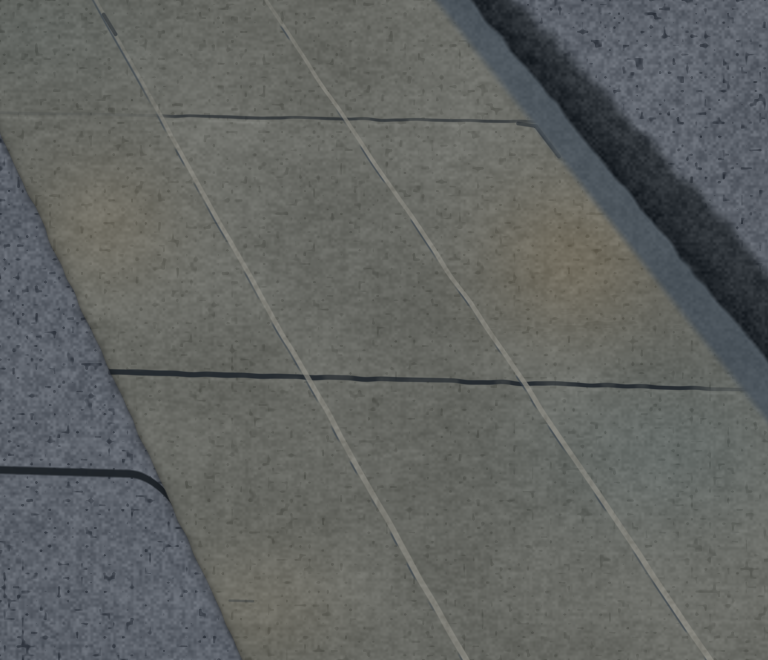
A Shadertoy shader for this texture:

```glsl
// Worn stone paving in perspective: three lanes between granite slabs and a dark kerb.
#define LANES 3.0
#define PATH_LEFT 0.085
#define SEAM_WIDTH 0.0042
#define JOINT_WIDTH 0.0034
#define GRAIN_SCALE 230.0
#define STONE_GRAIN 0.075
#define GRANITE_GRAIN 0.17
#define STONE vec3(0.412, 0.418, 0.397)
#define GRANITE vec3(0.365, 0.387, 0.422)
#define SEAM_COLOR vec3(0.535, 0.53, 0.50)
#define GUTTER vec3(0.30, 0.335, 0.365)
#define DARK vec3(0.11, 0.13, 0.15)

float hash(vec2 p) {
    return fract(sin(dot(p, vec2(127.1, 311.7))) * 43758.545);
}

float noise(vec2 p) {
    vec2 i = floor(p), f = fract(p);
    f = f * f * (3.0 - 2.0 * f);
    return mix(mix(hash(i), hash(i + vec2(1, 0)), f.x),
               mix(hash(i + vec2(0, 1)), hash(i + vec2(1, 1)), f.x), f.y);
}

float fbm(vec2 p) {
    float sum = 0.0, amp = 0.5;
    for (int i = 0; i < 4; i++) {
        sum += amp * noise(p);
        p = p * 2.03 + 17.3;
        amp *= 0.5;
    }
    return sum / 0.9375;
}

// Coverage of a line with half width w at distance d
float stroke(float d, float w, float aa) {
    return 1.0 - smoothstep(w - aa, w + aa, abs(d));
}

float segment(vec2 p, vec2 a, vec2 b) {
    vec2 ab = b - a;
    return length(p - a - ab * clamp(dot(p - a, ab) / dot(ab, ab), 0.0, 1.0));
}

float stain(vec2 p, vec2 center, vec2 size) {
    vec2 d = (p - center) / size;
    return exp(-dot(d, d));
}

void mainImage(out vec4 fragColor, in vec2 fragCoord) {
    // Height is 1, y runs downward from the far end
    vec2 p = vec2(fragCoord.x, iResolution.y - fragCoord.y) / iResolution.y;
    float aa = 0.9 / iResolution.y;

    // Lane coordinate: integers lie on the converging seams
    float laneWidth = 0.2576 + 0.1125 * p.y;
    float lane = (p.x + 0.1136 - 0.45 * p.y) / laneWidth;
    float across = laneWidth * 0.86;

    // Shared grain and broad mottling
    float grain = 0.6 * noise(p * GRAIN_SCALE) + 0.4 * noise(p * GRAIN_SCALE * 0.47 + 9.0) - 0.5;
    float streak = noise(p * vec2(75.0, 190.0) + 31.0);
    float mottle = fbm(p * vec2(6.0, 9.0)) - 0.5;
    float wear = noise(p * 38.0 + 5.0);
    float fleck = smoothstep(0.76, 0.95, noise(p * 145.0 + 60.0));

    // Path stone with warm and cool patches
    float warm = stain(p, vec2(0.87, 0.39), vec2(0.13, 0.12))
               + 0.6 * stain(p, vec2(0.16, 0.34), vec2(0.11, 0.10))
               + 0.4 * stain(p, vec2(0.40, 0.92), vec2(0.13, 0.10));
    float cool = stain(p, vec2(1.02, 0.68), vec2(0.22, 0.13))
               + 0.5 * stain(p, vec2(0.03, 0.04), vec2(0.2, 0.1));
    vec3 stone = STONE + warm * vec3(0.045, 0.02, -0.012) - cool * vec3(0.035, 0.018, 0.008);
    stone += mottle * 0.09 + grain * STONE_GRAIN + (streak - 0.5) * 0.04;
    stone -= fleck * 0.055;
    stone += 0.014 * (hash(vec2(floor(lane), step(0.18, p.y) + step(0.573, p.y))) - 0.5);
    stone -= 0.05 * stain(p, vec2(0.86, 0.49), vec2(0.2, 0.022)) * smoothstep(0.4, 0.8, streak);

    // Cross joints, the far one faint in the first lane
    for (int i = 0; i < 2; i++) {
        float n = float(i);
        float jointY = 0.18 + 0.393 * n + (0.018 + 0.010 * n) * (p.x - 0.52);
        jointY += (wear - 0.5) * 0.003;
        float width = JOINT_WIDTH * mix(0.65, 1.25 - 0.35 * p.x, n);
        float strength = mix(mix(0.12, 0.68, smoothstep(0.95, 1.1, lane)), 0.92, n);
        strength *= 1.0 - 0.65 * smoothstep(2.72, 2.9, lane) * n;
        strength *= mix(0.75, 1.0, smoothstep(0.2, 0.5, wear));
        stone += 0.045 * stroke(p.y - jointY - 0.007, 0.0016, aa * 2.0) * wear;
        stone = mix(stone, DARK * 1.15, strength * stroke(p.y - jointY, width, aa));
    }

    // Pale mortar seams with a broken dark rim
    for (float k = 1.0; k < LANES; k++) {
        float d = (lane - k) * across + (noise(vec2(p.y * 24.0, k * 7.0)) - 0.5) * 0.003;
        float width = SEAM_WIDTH * (0.62 + 0.45 * p.y);
        float fade = mix(0.4, 0.85, smoothstep(0.10, 0.27, p.y + 0.13 * (k - 1.0)));
        float rim = stroke(d + width * 1.25, 0.0016, aa) * smoothstep(0.45, 0.75, wear);
        stone = mix(stone, DARK * 2.0, rim * 0.65);
        vec3 mortar = SEAM_COLOR + grain * 0.10;
        stone = mix(stone, mortar, fade * (0.72 + 0.28 * wear) * stroke(d, width, aa));
    }

    // Chips and a corner crack
    float crack = stroke(segment(p, vec2(0.785, 0.187), vec2(0.812, 0.191)), 0.0028, aa)
                + stroke(segment(p, vec2(0.812, 0.191), vec2(0.847, 0.237)), 0.0030, aa);
    crack += 0.7 * stroke(segment(p, vec2(0.157, 0.022), vec2(0.175, 0.052)), 0.0028, aa);
    crack += 0.5 * stroke(segment(p, vec2(0.348, 0.910), vec2(0.383, 0.911)), 0.0018, aa);
    stone = mix(stone, DARK * 1.3, min(crack, 1.0) * (0.55 + 0.4 * wear));

    // Granite with coarse dark flecks
    vec3 granite = GRANITE + grain * GRANITE_GRAIN + mottle * 0.05 - fleck * 0.13;

    // Left slabs and their joint, bending down at the path
    float bend = max(p.x - 0.195, 0.0);
    float slabJoint = p.y - 0.712 - 0.03 * p.x - 9.0 * bend * bend;
    vec3 slab = mix(granite, DARK, 0.95 * stroke(slabJoint, 0.0058, aa * 1.5));
    float leftEdge = (lane - PATH_LEFT) * across + (wear - 0.5) * 0.004;
    vec3 col = mix(slab, stone, smoothstep(-aa, aa, leftEdge));
    col *= 1.0 - 0.28 * exp(-abs(leftEdge) / 0.005);

    // Gutter, shaded kerb face and kerb top
    float gutter = smoothstep(-0.008, 0.010, (lane - LANES) * across);
    col = mix(col, GUTTER + grain * 0.06 + mottle * 0.06, gutter);
    float faceLeft = (p.x - 0.712 - 0.823 * p.y) * 0.77 + (wear - 0.5) * 0.006;
    float faceRight = (p.x - 0.783 - 0.927 * p.y) * 0.73 + (wear - 0.5) * 0.012;
    vec3 face = DARK + 0.07 * smoothstep(0.0, 0.05, faceLeft) + grain * 0.13;
    col = mix(col, face, smoothstep(-0.004, 0.004, faceLeft));
    col = mix(col, granite, smoothstep(-0.012, 0.012, faceRight));

    fragColor = vec4(clamp(col, 0.0, 1.0), 1.0);
}
```
